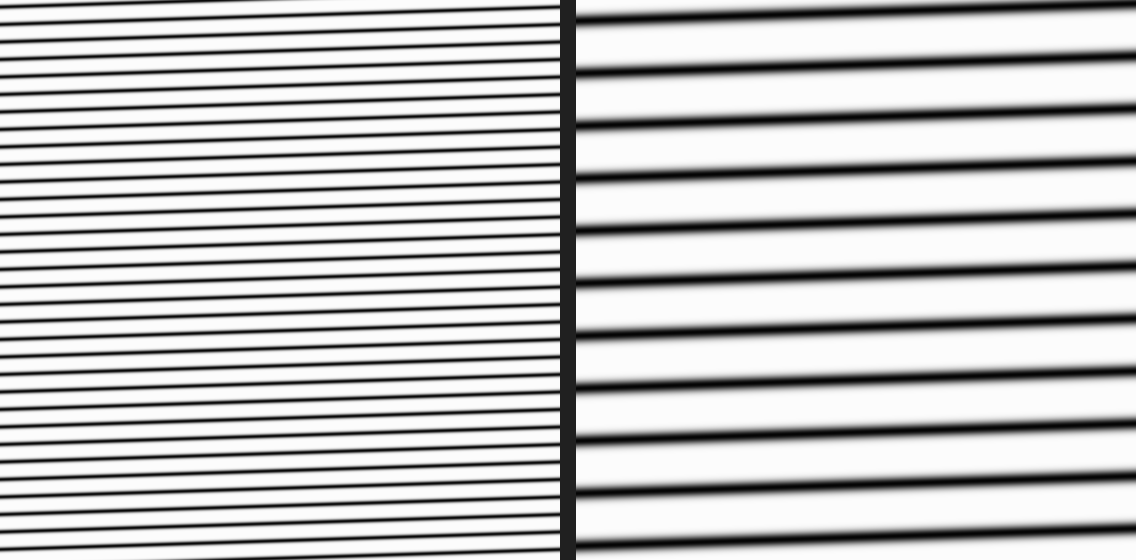
Left, the full canvas; right, a detail of the centre.
This pattern is drawn by a WebGL 2 fragment shader. Its source:

```glsl
#version 300 es
precision highp float;
// Thin, soft black lines on near-white paper, climbing gently to the right.
// A sheared line count gives the phase; each line has a Gaussian ink profile.
// The shear climbs exactly one line per width, so all four edges wrap.

#define LINE_COUNT 32.0     // lines from bottom to top
#define LINES_CLIMBED 1.0   // whole line spacings climbed across the width
#define LINE_PHASE 0.4      // vertical offset, in line spacings
#define LINE_SPREAD 0.089   // Gaussian spread of the ink, in line spacings
#define INK_COLOR vec3(0.015)
#define PAPER_COLOR vec3(0.99)

uniform vec2 u_resolution;
out vec4 outColor;

// Signed distance to the nearest line, in line spacings.
float lineDistance(vec2 uv) {
    float phase = uv.y * LINE_COUNT - uv.x * LINES_CLIMBED + LINE_PHASE;
    return fract(phase + 0.5) - 0.5;
}

// Gaussian ink coverage, widened by the pixel footprint to stay smooth.
float inkCoverage(float dist, float footprint) {
    float variance = LINE_SPREAD * LINE_SPREAD + footprint * footprint / 12.0;
    float peak = LINE_SPREAD * inversesqrt(variance);
    return peak * exp(-0.5 * dist * dist / variance);
}

void main() {
    vec2 uv = gl_FragCoord.xy / u_resolution;
    float footprint = LINE_COUNT / u_resolution.y;
    float ink = inkCoverage(lineDistance(uv), footprint);
    outColor = vec4(mix(PAPER_COLOR, INK_COLOR, ink), 1.0);
}
```
